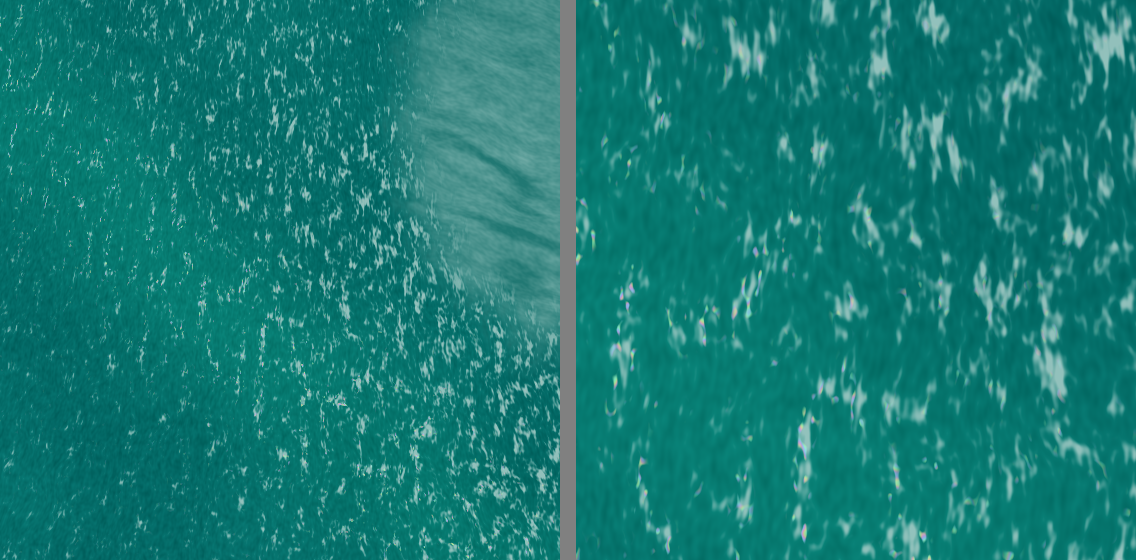
Left, the full canvas; right, a detail of the centre.
A Shadertoy shader for this texture:

```glsl
vec2 gradientAt(vec2 cell) {
    uvec2 q = uvec2(ivec2(cell)) * uvec2(1597334673u, 3812015801u);
    uint h = (q.x ^ q.y) * 1597334673u;
    h = (h ^ (h >> 15)) * 2246822519u;
    float angle = 6.28318 * float(h >> 8) / 16777216.0;
    return vec2(cos(angle), sin(angle));
}

// Gradient noise, roughly -1 to 1
float noise(vec2 p) {
    vec2 i = floor(p), f = p - i;
    vec2 u = f * f * f * (f * (f * 6.0 - 15.0) + 10.0);
    vec2 e = vec2(1, 0);
    float low = mix(dot(gradientAt(i), f), dot(gradientAt(i + e), f - e), u.x);
    float high = mix(dot(gradientAt(i + e.yx), f - e.yx), dot(gradientAt(i + 1.0), f - 1.0), u.x);
    return 1.4 * mix(low, high, u.y);
}

// Deep water, greener along the sunlit diagonal
vec3 waterColor(vec2 uv, float sunBand) {
    float drift = noise(uv * 3.0 + 7.0) + 0.5 * noise(uv * 7.0);
    vec3 water = mix(vec3(0.015, 0.425, 0.41), vec3(0.03, 0.51, 0.46), 0.7 * sunBand);
    return water + vec3(0.01, 0.03, 0.025) * drift;
}

// Pale sky reflection crossed by flat ripples
vec3 sheenColor(vec2 uv) {
    vec2 p = vec2(uv.x, uv.y + 0.35 * uv.x + 0.012 * noise(uv * 9.0));
    float swell = noise(p * vec2(9, 34));
    float ripple = noise(p * vec2(38, 95)) + 0.8 * noise(p * vec2(110, 190));
    float lit = 0.5 + 0.22 * swell + 0.17 * ripple - 0.9 * max(uv.y - 0.8, 0.0);
    float troughs = smoothstep(0.15, 0.6, noise(p * vec2(7, 26) + 31.0));
    lit -= 0.4 * troughs * smoothstep(0.85, 0.7, uv.y);
    return mix(vec3(0.13, 0.47, 0.45), vec3(0.47, 0.69, 0.67), clamp(lit, 0.0, 1.0));
}

void mainImage(out vec4 fragColor, in vec2 fragCoord) {
    vec2 uv = fragCoord / iResolution.xy;
    float sunBand = exp(-pow((uv.x + 1.05 * uv.y - 0.87) / 0.24, 2.0));

    // Wave coordinates whose lean turns from right to left across the canvas
    vec2 wave = vec2(uv.x - 0.3 * uv.y + 0.5 * uv.x * uv.y, uv.y + 0.15 * uv.x);
    wave += 0.008 * vec2(noise(uv * 14.0), noise(uv * 14.0 + 50.0));
    float clusters = noise(wave * vec2(44, 25));
    float streaks = noise(wave * vec2(120, 62)) + 0.75 * noise(wave * vec2(215, 120) + 9.0);

    // Water body with small dark and light facets
    vec3 color = waterColor(uv, sunBand);
    color += vec3(0.015, 0.05, 0.048) * (0.5 * clusters + 0.8 * streaks);

    // Pale glints gathered in clusters, thinning to the left
    float density = smoothstep(0.0, 0.85, uv.x + 0.3 * (uv.y - 0.45));
    float calm = smoothstep(0.24, 0.08, length((uv - vec2(0.7, 1.0)) * vec2(1.2, 0.8)));
    float threshold = mix(0.36, -0.02, density) + 0.22 * calm + 0.08 * noise(uv * 5.0 + 20.0);
    float glint = smoothstep(threshold, threshold + 0.62, 0.6 * clusters + 0.5 * streaks);
    color = mix(color, vec3(0.62, 0.78, 0.76), 0.92 * glint);

    // Sharp sparkles with faint rainbow tints
    float sparkle = smoothstep(0.25, 0.65, noise(wave * vec2(190, 125) + 70.0));
    sparkle *= smoothstep(0.0, 0.45, clusters) * (0.15 + 0.85 * sunBand);
    float hue = 1.5 * noise(wave * vec2(120, 90) + 130.0);
    vec3 tint = vec3(0.77, 0.82, 0.8) + 0.17 * cos(6.28318 * (hue + vec3(0, 0.33, 0.67)));
    color = mix(color, tint, 0.85 * sparkle);

    // Reflected sky in the upper right, with a ragged edge
    float reach = length((uv - vec2(1.04, 0.77)) * vec2(1.0, 0.85));
    reach += 0.03 * noise(uv * 8.0) + 0.025 * clusters;
    color = mix(color, sheenColor(uv), smoothstep(0.38, 0.25, reach));

    fragColor = vec4(clamp(color, 0.0, 1.0), 1.0);
}
```
